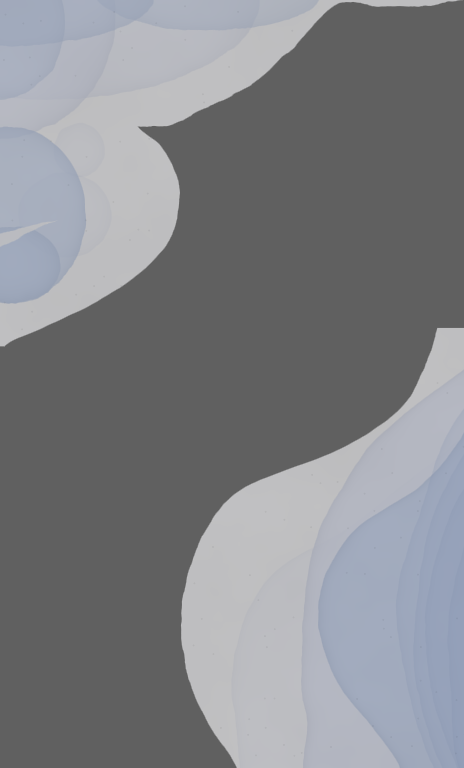
A Shadertoy shader for this background:

```glsl
const int KNOTS = 12;
const vec3 GROUND = vec3(0.376);
const vec3 PAPER = vec3(0.745, 0.745, 0.752);
const vec3 MIST = vec3(0.690, 0.705, 0.755);
const vec3 BLUE = vec3(0.605, 0.650, 0.735);
const vec3 DEEP = vec3(0.535, 0.595, 0.715);
const float ASPECT = 0.605;
const float RAGGED = 0.006;
const float RIM_WIDTH = 0.012;
const float RIM_STRENGTH = 0.10;
const float GRAIN = 0.018;
const float SPECK_CELLS = 85.0;
const float SPECK_RARITY = 0.94;
const vec2 RIGHT_SPAN = vec2(0.427, 1.0);
const vec2 LOBE_SPAN = vec2(0.164, 0.451);

// Evenly spaced edge positions, measured from the top or the left
const float RIGHT_EDGE[KNOTS] = float[KNOTS](
    0.942, 0.914, 0.864, 0.737, 0.526, 0.446, 0.409, 0.392, 0.394, 0.412, 0.455, 0.510);
const float VEIL_EDGE[KNOTS] = float[KNOTS](
    1.10, 1.10, 1.05, 0.97, 0.86, 0.75, 0.603, 0.537, 0.509, 0.500, 0.509, 0.517);
const float MIST_EDGE[KNOTS] = float[KNOTS](
    1.12, 1.004, 0.888, 0.793, 0.737, 0.690, 0.666, 0.655, 0.651, 0.651, 0.662, 0.653);
const float BLUE_EDGE[KNOTS] = float[KNOTS](
    1.20, 1.12, 1.03, 0.98, 0.90, 0.769, 0.709, 0.685, 0.698, 0.735, 0.804, 0.862);
const float TOP_EDGE[KNOTS] = float[KNOTS](
    0.164, 0.164, 0.164, 0.165, 0.162, 0.137, 0.108, 0.059, 0.004, 0.008, 0.009, 0.0);
const float LOBE_EDGE[KNOTS] = float[KNOTS](
    0.297, 0.347, 0.373, 0.386, 0.386, 0.377, 0.356, 0.319, 0.263, 0.190, 0.099, 0.009);

float hash(vec2 p) {
    vec3 q = fract(p.xyx * 0.1031);
    q += dot(q, q.yzx + 33.33);
    return fract((q.x + q.y) * q.z);
}

float noise(vec2 p) {
    vec2 i = floor(p), f = fract(p);
    f *= f * (3.0 - 2.0 * f);
    return mix(mix(hash(i), hash(i + vec2(1, 0)), f.x),
               mix(hash(i + vec2(0, 1)), hash(i + vec2(1, 1)), f.x), f.y);
}

float fbm(vec2 p) {
    float sum = 0.0, gain = 0.5;
    for (int i = 0; i < 4; i++) {
        sum += gain * noise(p);
        p = p * 2.03 + 17.0;
        gain *= 0.5;
    }
    return sum;
}

// Catmull-Rom curve through the knots
float spline(float t, float k[KNOTS]) {
    float s = clamp(t, 0.0, 1.0) * float(KNOTS - 1);
    int i = min(int(s), KNOTS - 2);
    float f = s - float(i);
    float a = k[max(i - 1, 0)], b = k[i], c = k[i + 1], d = k[min(i + 2, KNOTS - 1)];
    return b + 0.5 * f * (c - a + f * (2.0 * a - 5.0 * b + 4.0 * c - d
        + f * (3.0 * (b - c) + d - a)));
}

float ellipse(vec2 p, vec2 center, vec2 radii) {
    return (1.0 - length((p - center) / radii)) * min(radii.x, radii.y);
}

float cover(float d) {
    return clamp(d / max(fwidth(d), 1e-5) + 0.5, 0.0, 1.0);
}

// Translucent layer with pigment gathered along its rim
vec3 wash(vec3 color, vec3 tint, float d, float amount) {
    float rim = RIM_STRENGTH * exp(-max(d, 0.0) / RIM_WIDTH);
    return mix(color, tint * (1.0 - rim * 0.5), cover(d) * (amount + rim));
}

void mainImage(out vec4 fragColor, in vec2 fragCoord) {
    vec2 uv = fragCoord / iResolution.xy;
    vec2 p = vec2(uv.x, 1.0 - uv.y);
    vec2 q = vec2(p.x * ASPECT, p.y);
    float cloud = fbm(q * 9.0);
    float wobble = RAGGED * (fbm(q * 55.0) - 0.47);
    vec2 w = p + wobble;

    // Right-hand washes
    float t = (p.y - RIGHT_SPAN.x) / (RIGHT_SPAN.y - RIGHT_SPAN.x);
    float rightShape = min(w.x - spline(t, RIGHT_EDGE), p.y - RIGHT_SPAN.x);
    vec3 right = wash(PAPER, MIST, w.x - spline(t, VEIL_EDGE), 0.22);
    right = wash(right, MIST, w.x - spline(t, MIST_EDGE), 0.75);
    right = wash(right, BLUE, w.x - spline(t, BLUE_EDGE), 0.72);
    for (int i = 0; i < 4; i++) {
        float n = float(i);
        float bend = p.y - 0.81 - 0.015 * n;
        float fold = 0.855 + 0.034 * n + 2.0 * bend * bend + 0.03 * (noise(vec2(p.y * 9.0, n * 7.0)) - 0.5);
        right = wash(right, DEEP, w.x - fold, 0.17);
    }

    // Upper-left washes
    float topShape = spline(p.x, TOP_EDGE) - w.y;
    float s = (p.y - LOBE_SPAN.x) / (LOBE_SPAN.y - LOBE_SPAN.x);
    float lobeShape = min(spline(s, LOBE_EDGE) - w.x, LOBE_SPAN.y - p.y);
    vec3 left = wash(PAPER, MIST, ellipse(w, vec2(0.17, 0.195), vec2(0.055, 0.035)), 0.2);
    left = wash(left, MIST, ellipse(w, vec2(0.14, 0.28), vec2(0.10, 0.055)), 0.2);
    left = wash(left, MIST, ellipse(w, vec2(0.10, 0.0), vec2(0.46, 0.13)), 0.42);
    left = wash(left, MIST, ellipse(w, vec2(0.0, 0.02), vec2(0.25, 0.16)), 0.6);
    left = wash(left, BLUE, ellipse(w, vec2(0.45, -0.015), vec2(0.25, 0.055)), 0.38);
    left = wash(left, BLUE, ellipse(w, vec2(0.0, 0.0), vec2(0.33, 0.06)), 0.45);
    left = wash(left, BLUE, ellipse(w, vec2(0.0, 0.03), vec2(0.14, 0.10)), 0.4);
    left = wash(left, BLUE, ellipse(w, vec2(0.02, 0.28), vec2(0.165, 0.115)), 0.62);
    left = wash(left, BLUE, ellipse(w, vec2(0.03, 0.345), vec2(0.10, 0.05)), 0.6);
    float streak = 0.009 * (1.0 - p.x / 0.12) - abs(w.y - 0.313 + 0.22 * p.x);
    left = mix(left, PAPER, 0.85 * cover(streak));

    // Grain and scattered specks
    vec2 cell = floor(q * SPECK_CELLS);
    vec2 offset = 0.3 + 0.4 * vec2(hash(cell + 5.0), hash(cell + 9.0));
    float speck = step(SPECK_RARITY, hash(cell))
        * (1.0 - smoothstep(0.05, 0.16, length(fract(q * SPECK_CELLS) - offset)));
    float shade = 1.0 + GRAIN * 2.0 * (cloud - 0.47) - 0.05 * speck;

    vec3 color = mix(GROUND, left * shade, max(cover(topShape), cover(lobeShape)));
    color = mix(color, right * shade, cover(rightShape));
    fragColor = vec4(color, 1.0);
}
```
